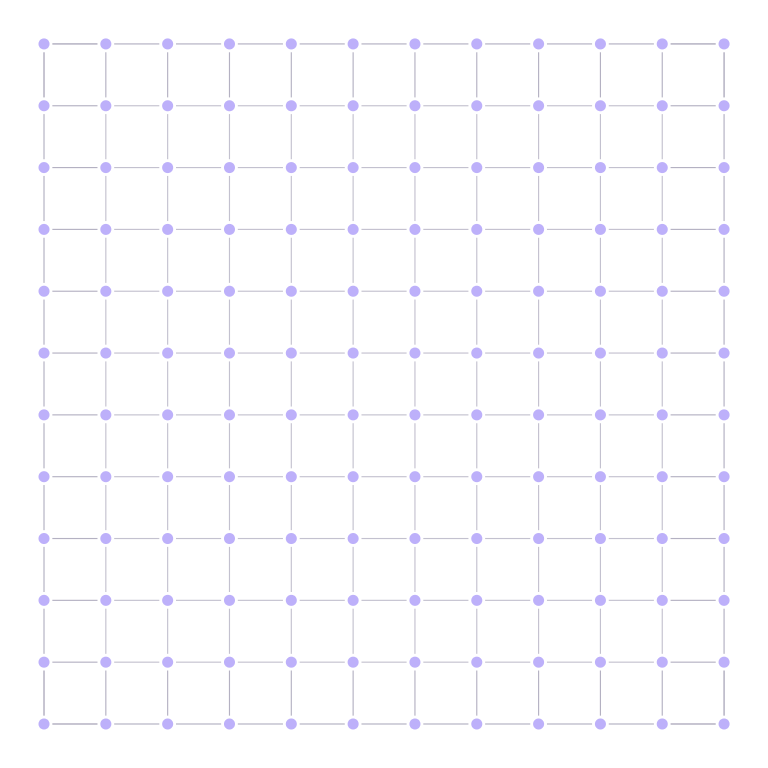
This pattern is drawn by a WebGL 1 fragment shader. Its source:

```glsl
precision highp float;

uniform vec2 u_resolution;

// Pixel coverage of a band from -halfWidth to halfWidth, all in pixels
float bandCoverage(float offset, float halfWidth) {
  return clamp(offset + halfWidth + 0.5, 0.0, 1.0)
       - clamp(offset - halfWidth + 0.5, 0.0, 1.0);
}

// 1 when an index is the first or the last of its range
float isEnd(float index, float last) {
  return 1.0 - step(0.5, index) * step(index, last - 0.5);
}

// Opacity of the link running along grid.x, between two neighbouring nodes
float linkOpacity(vec2 grid, float cellPixels) {
  float row = clamp(floor(grid.y + 0.5), 0.0, 11.0);
  float cell = clamp(floor(grid.x), 0.0, 10.0);
  float across = bandCoverage((grid.y - row) * cellPixels, 0.0093 * cellPixels);
  float along = bandCoverage((grid.x - cell - 0.5) * cellPixels, 0.365 * cellPixels);

  // Links on the border and in the end cells carry more layers of ink
  float layers = 1.0 + 0.45 * isEnd(row, 11.0) + 0.4 * isEnd(cell, 10.0)
               + 0.35 * isEnd(row, 11.0) * isEnd(cell, 10.0);
  return across * along * (1.0 - pow(0.55, layers));
}

void main() {
  float size = min(u_resolution.x, u_resolution.y);
  vec2 uv = (gl_FragCoord.xy - 0.5 * u_resolution) / size + 0.5;

  // Twelve by twelve nodes, numbered from 0 to 11 each way
  vec2 grid = (uv - 0.0573) / 0.0805;
  float cellPixels = 0.0805 * size;

  // Links
  float ink = max(linkOpacity(grid, cellPixels), linkOpacity(grid.yx, cellPixels));
  vec3 color = mix(vec3(1.0), vec3(0.48, 0.46, 0.58), ink);

  // Nodes
  vec2 node = clamp(floor(grid + 0.5), 0.0, 11.0);
  float nodeDistance = length(grid - node) - 0.089;
  float disc = clamp(0.5 - nodeDistance * cellPixels, 0.0, 1.0);
  color = mix(color, vec3(0.74, 0.69, 0.98), disc);

  gl_FragColor = vec4(color, 1.0);
}
```
